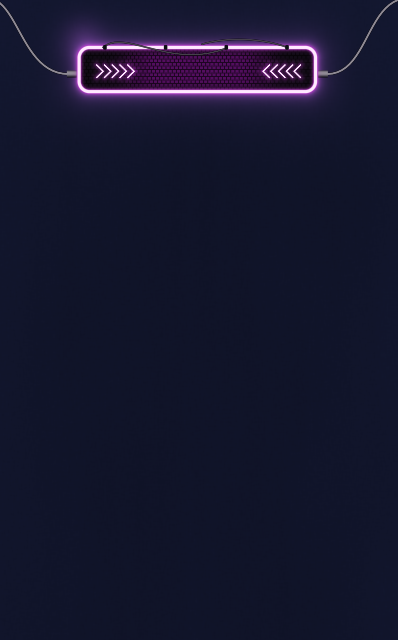
Write a Shadertoy shader that draws this background.

```glsl
// A violet neon sign hung by two cables on a dark navy woven wall.

// Lengths are fractions of the canvas width; y runs down from the top edge.
const vec3 NAVY = vec3(0.062, 0.077, 0.158);
const vec3 GLOW = vec3(0.55, 0.25, 0.62);
const vec3 HALO = vec3(0.74, 0.22, 0.80);
const vec3 CORE = vec3(1.0, 0.91, 1.0);
const vec3 FACE_DARK = vec3(0.035, 0.025, 0.045);
const vec3 FACE_VIOLET = vec3(0.32, 0.02, 0.36);
const vec3 STEEL = vec3(0.56, 0.54, 0.58);
const vec3 RUBBER = vec3(0.27, 0.25, 0.29);
const vec3 SHADE = vec3(0.05, 0.05, 0.08);

const vec2 SIGN_CENTER = vec2(0.4958, 0.1747);
const vec2 SIGN_HALF = vec2(0.297, 0.0555);
const float SIGN_RADIUS = 0.026;
const float TUBE_WIDTH = 0.0043;
const vec2 MESH_CELL = vec2(0.0105, 0.0088);
const vec2 CHEVRON = vec2(0.0160, 0.0157);
const float CHEVRON_START = 0.162;
const float CHEVRON_STEP = 0.0195;
const float CABLE_WIDTH = 0.0034;
const float WIRE_WIDTH = 0.0021;
const int CURVE_STEPS = 20;

float roundBox(vec2 p, vec2 halfSize, float r) {
    vec2 q = abs(p) - halfSize + r;
    return length(max(q, 0.0)) + min(max(q.x, q.y), 0.0) - r;
}

float segment(vec2 p, vec2 a, vec2 b) {
    vec2 ab = b - a;
    return length(p - a - ab * clamp(dot(p - a, ab) / dot(ab, ab), 0.0, 1.0));
}

// Distance to a cubic curve, walked in short straight pieces
float curve(vec2 p, vec2 a, vec2 b, vec2 c, vec2 e) {
    float d = 9.0;
    vec2 last = a;
    for (int i = 1; i <= CURVE_STEPS; i++) {
        float t = float(i) / float(CURVE_STEPS), s = 1.0 - t;
        vec2 next = s*s*s*a + 3.0*s*s*t*b + 3.0*s*t*t*c + t*t*t*e;
        d = min(d, segment(p, last, next));
        last = next;
    }
    return d;
}

vec2 hashGradient(vec2 p) {
    vec3 q = fract(p.xyx * vec3(0.1031, 0.1030, 0.0973));
    q += dot(q, q.yzx + 33.33);
    return fract((q.xx + q.yz) * q.zy) * 2.0 - 1.0;
}

float gradientNoise(vec2 p) {
    vec2 i = floor(p), f = p - i, u = f * f * (3.0 - 2.0 * f), o = vec2(1, 0);
    float a = dot(hashGradient(i), f);
    float b = dot(hashGradient(i + o), f - o);
    float c = dot(hashGradient(i + o.yx), f - o.yx);
    float e = dot(hashGradient(i + 1.0), f - 1.0);
    return mix(mix(a, b, u.x), mix(c, e, u.x), u.y);
}

vec3 wall(vec2 p) {
    float weave = gradientNoise(p * vec2(70, 190)) + gradientNoise(p * vec2(210, 60));
    float stain = gradientNoise(p * vec2(5, 3)) + 0.6 * gradientNoise(p * vec2(26, 2));
    float edge = pow(abs(p.x * 2.0 - 1.0), 3.0);
    float top = smoothstep(0.5, 0.0, p.y);
    return NAVY * (1.0 + 0.05 * weave + 0.05 * stain + 0.08 * edge + 0.12 * top);
}

// Staggered mesh, lit violet towards the middle
vec3 signFace(vec2 p) {
    vec2 cell = p / MESH_CELL;
    cell.x += 0.5 * mod(floor(cell.y), 2.0);
    vec2 q = abs(fract(cell) - 0.5);
    float stud = smoothstep(0.5, 0.25, max(q.x, q.y));
    float lit = smoothstep(0.23, 0.10, abs(p.x)) * smoothstep(0.065, 0.025, abs(p.y));
    vec3 base = FACE_DARK * (0.5 + stud);
    return base + FACE_VIOLET * lit * (0.3 + 0.55 * stud);
}

// Round cord with a bright ridge and dark sides
vec3 paintCord(vec3 col, float d, float width, vec3 tint, float px) {
    vec3 cord = mix(tint, SHADE, smoothstep(0.3, 1.1, d / width));
    return mix(col, cord, smoothstep(px, -px, d - width));
}

void mainImage(out vec4 fragColor, in vec2 fragCoord) {
    float px = 0.6 / iResolution.x;
    vec2 p = vec2(fragCoord.x, iResolution.y - fragCoord.y) / iResolution.x;
    vec2 s = p - SIGN_CENTER;
    float sd = roundBox(s, SIGN_HALF, SIGN_RADIUS), d = abs(sd);

    // Wall and the light around the sign
    vec3 col = wall(p);
    float spread = max(sd, 0.0);
    col += GLOW * (0.65 * exp(-spread / 0.011) + 0.28 * exp(-spread / 0.036));
    col += 0.22 * GLOW * exp(-dot(p - vec2(0.21, 0.10), p - vec2(0.21, 0.10)) / 0.0025);

    // Hanging cables and plugs
    float cable = min(
        curve(p, vec2(0, 0.008), vec2(0.052, 0.052), vec2(0.073, 0.186), vec2(0.172, 0.186)),
        curve(p, vec2(1, 0), vec2(0.921, 0.029), vec2(0.916, 0.186), vec2(0.822, 0.186)));
    col = paintCord(col, cable, CABLE_WIDTH, STEEL, px);
    vec2 plug = vec2(abs(s.x) - 0.3154, p.y - 0.186);
    vec3 metal = mix(STEEL, SHADE, smoothstep(0.001, 0.012, abs(plug.y + 0.002)));
    col = mix(col, metal, smoothstep(px, -px, roundBox(plug, vec2(0.0125, 0.009), 0.002)));

    // Sign face and chevrons pointing inwards
    col = mix(col, signFace(s), smoothstep(px, -px, sd));
    vec2 m = vec2(abs(p.x - 0.499) - CHEVRON_START, abs(p.y - 0.179));
    float k = clamp(floor(m.x / CHEVRON_STEP), 0.0, 4.0), arrow = 9.0;
    for (float i = -1.0; i <= 1.0; i++) {
        vec2 q = m - vec2(clamp(k + i, 0.0, 4.0) * CHEVRON_STEP, 0);
        arrow = min(arrow, segment(q, vec2(0), CHEVRON));
    }
    col += 0.55 * HALO * exp(-arrow / 0.006);
    col = mix(col, CORE, smoothstep(0.0028, 0.0008, arrow));

    // Neon tube
    col = mix(col, HALO, 0.85 * exp(-max(d - TUBE_WIDTH, 0.0) / 0.0035));
    col = mix(col, CORE, smoothstep(TUBE_WIDTH + 0.0015, TUBE_WIDTH - 0.002, d));

    // Thin wires and their clips along the top
    float wire = min(
        curve(p, vec2(0.259, 0.119), vec2(0.314, 0.071), vec2(0.429, 0.176), vec2(0.569, 0.121)),
        curve(p, vec2(0.508, 0.111), vec2(0.575, 0.092), vec2(0.659, 0.096), vec2(0.722, 0.119)));
    col = paintCord(col, wire, WIRE_WIDTH, RUBBER, px);
    float clipIndex = clamp(round((p.x - 0.2636) / 0.1525), 0.0, 3.0);
    vec2 clip = p - vec2(0.2636 + 0.1525 * clipIndex, 0.119);
    col = mix(col, SHADE, smoothstep(px, -px, roundBox(clip, vec2(0.0045, 0.006), 0.003)));

    fragColor = vec4(clamp(col, 0.0, 1.0), 1.0);
}
```
